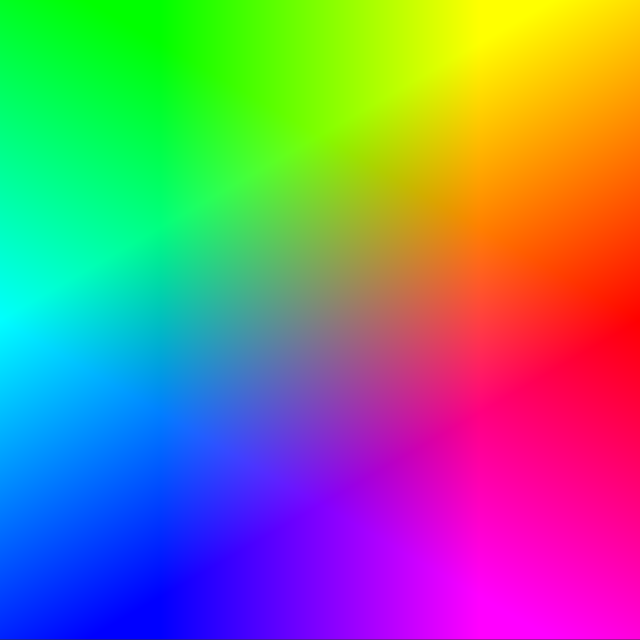
A three.js fragment shader for this background:

```glsl
// Draws a full hue field of three linear channel ramps around grey, with a thin dim line along the bottom.
#define MID_LEVEL 0.5
#define RAMP_SLOPE 1.0
#define RED_ANGLE 0.0
#define CHANNEL_STEP 2.0943951
#define LINE_HEIGHT 0.00195
#define LINE_SOFTNESS 0.0004
#define LINE_OPACITY 0.46
#define LINE_COLOR vec3(0.2)

varying vec2 vUv;

// Linear ramp that rises toward the given angle and is MID_LEVEL at the centre
float channelRamp(vec2 position, float angle) {
  vec2 direction = vec2(cos(angle), sin(angle));
  return clamp(MID_LEVEL + RAMP_SLOPE * dot(position, direction), 0.0, 1.0);
}

void main() {
  // Centred coordinates, -1 to 1 on both axes
  vec2 position = vUv * 2.0 - 1.0;

  // Red rises to the right, green to the upper left, blue to the lower left
  vec3 hueField = vec3(
    channelRamp(position, RED_ANGLE),
    channelRamp(position, RED_ANGLE + CHANNEL_STEP),
    channelRamp(position, RED_ANGLE - CHANNEL_STEP)
  );

  // Thin translucent line on the lower border
  float lineMask = 1.0 - smoothstep(LINE_HEIGHT - LINE_SOFTNESS, LINE_HEIGHT + LINE_SOFTNESS, vUv.y);

  gl_FragColor = vec4(mix(hueField, LINE_COLOR, lineMask * LINE_OPACITY), 1.0);
}
```
